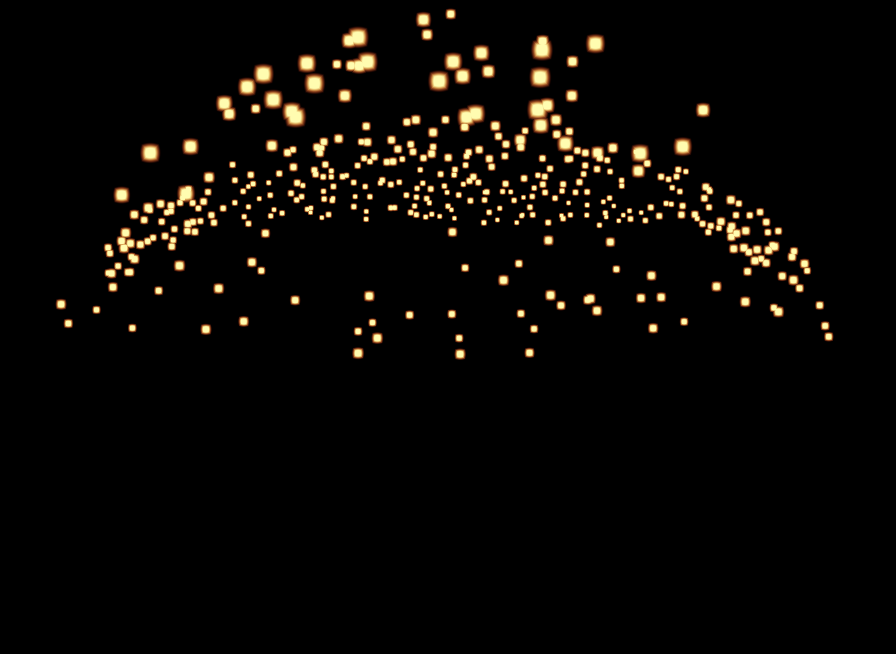
Give the GLSL for this background, as a WebGL 1 fragment shader.

```glsl
precision highp float;
// A dome of glowing embers on black: a dense arch of tiny sparks, large
// sparks flying above it and a loose scatter hanging below.
// Each layer is cellular noise thinned by a density field over the canvas.

uniform vec2 u_resolution;

vec3 hash3(vec2 cell, float seed) {
  vec3 k = vec3(dot(cell, vec2(127.1, 311.7)),
                dot(cell, vec2(269.5, 183.3)),
                dot(cell, vec2(419.2, 371.9)));
  return fract(sin(k + seed * 17.3 + 0.7) * 43758.55);
}

// Soft mask for low < y < high
float between(float y, float low, float high, float soft) {
  return smoothstep(low - soft, low + soft, y)
       * (1.0 - smoothstep(high - soft, high + soft, y));
}

// Round patch of higher density
float cluster(vec2 p, vec2 centre, float size) {
  return 1.0 - smoothstep(0.5 * size, size, length(p - centre));
}

// Upper rim of the arch, a flattened ellipse
float archTop(float x) {
  return 0.40 + 0.42 * sqrt(max(0.0, 1.0 - x * x / 0.397));
}

// Tiny sparks of the arch: x = chance of a spark, y = its radius
vec2 archField(vec2 p) {
  float side = abs(p.x);
  float top = archTop(p.x);
  float bottom = min(0.662, top - 0.085);
  float depth = clamp((top - p.y) / (top - bottom), 0.0, 1.0);
  float arm = between(side, 0.3, 0.5, 0.06);
  float chance = 0.27 + 0.36 * depth + 0.12 * arm;
  chance *= 1.0 - 0.6 * smoothstep(0.48, 0.58, side);
  chance *= between(p.y, bottom, top, 0.014) * step(side, 0.595);
  float grow = max(smoothstep(0.68, 0.8, p.y), smoothstep(0.25, 0.5, side));
  return vec2(chance, 0.0056 + 0.0028 * grow);
}

// Large sparks above the arch, bunched on both sides of a gap
vec2 upperField(vec2 p) {
  float crown = 0.98 - 0.95 * p.x * p.x;
  float bunch = cluster(p, vec2(-0.15, 0.88), 0.08)
              + cluster(p, vec2(0.01, 0.92), 0.08)
              + cluster(p, vec2(0.13, 0.94), 0.1);
  float chance = 0.36 + 0.3 * bunch;
  chance *= between(p.y, archTop(p.x) - 0.03, crown, 0.012);
  float gap = between(p.x, -0.118, -0.045, 0.006) * smoothstep(0.82, 0.85, p.y);
  chance *= (1.0 - gap) * between(p.x, -0.51, 0.44, 0.01);
  return vec2(chance, 0.0138);
}

// Loose sparks below the arch, thicker toward both tips
vec2 lowerField(vec2 p) {
  float floorLine = 0.44 + 0.25 * p.x * p.x;
  float bunch = cluster(p, vec2(-0.26, 0.61), 0.06)
              + cluster(p, vec2(-0.13, 0.48), 0.05)
              + cluster(p, vec2(0.12, 0.53), 0.08)
              + smoothstep(0.42, 0.5, abs(p.x));
  float chance = 0.3 + 0.3 * bunch;
  chance *= between(p.y, floorLine, min(0.65, archTop(p.x)), 0.01);
  float gap = between(p.x, -0.22, -0.12, 0.01) * smoothstep(0.56, 0.58, p.y);
  return vec2(chance * (1.0 - gap) * step(abs(p.x), 0.595), 0.0088);
}

// Heat of the strongest spark near p: 1 at its centre, 0 at its rim
float sparks(vec2 p, float cellSize, int layer) {
  float heat = 0.0;
  vec2 home = floor(p / cellSize);
  for (int j = -1; j <= 1; j++) {
    for (int i = -1; i <= 1; i++) {
      vec2 cell = home + vec2(float(i), float(j));
      vec3 place = hash3(cell, float(layer));
      vec2 centre = (cell + place.xy) * cellSize;
      vec2 field = layer == 0 ? archField(centre)
                 : layer == 1 ? upperField(centre) : lowerField(centre);
      float spread = layer == 1 ? 0.35 : 0.16;
      float size = hash3(cell, 7.0 + float(layer)).x * 2.0 - 1.0;
      float radius = max(field.y * (1.0 + spread * size), 0.001);
      // Halfway between a disc and a square
      vec2 d = abs(p - centre);
      float reach = mix(length(d), max(d.x, d.y), 0.55);
      float alive = step(place.z + 0.02, field.x);
      heat = max(heat, alive * (1.0 - reach / radius));
    }
  }
  return heat;
}

// Black through ember brown and gold to pale yellow
vec3 emberColour(float heat) {
  float glow = smoothstep(0.0, 0.36, heat);
  vec3 colour = vec3(0.62, 0.31, 0.13) * pow(vec3(glow), vec3(1.0, 1.4, 1.4));
  colour = mix(colour, vec3(0.89, 0.70, 0.38), smoothstep(0.26, 0.48, heat));
  return mix(colour, vec3(1.0, 0.99, 0.69), smoothstep(0.4, 0.6, heat));
}

void main() {
  // Height runs 0 to 1, x is centred
  vec2 p = gl_FragCoord.xy / u_resolution.y;
  p.x -= 0.5 * u_resolution.x / u_resolution.y;

  float heat = sparks(p, 0.0142, 0);
  heat = max(heat, sparks(p, 0.036, 1));
  heat = max(heat, sparks(p, 0.036, 2));
  gl_FragColor = vec4(emberColour(heat), 1.0);
}
```
